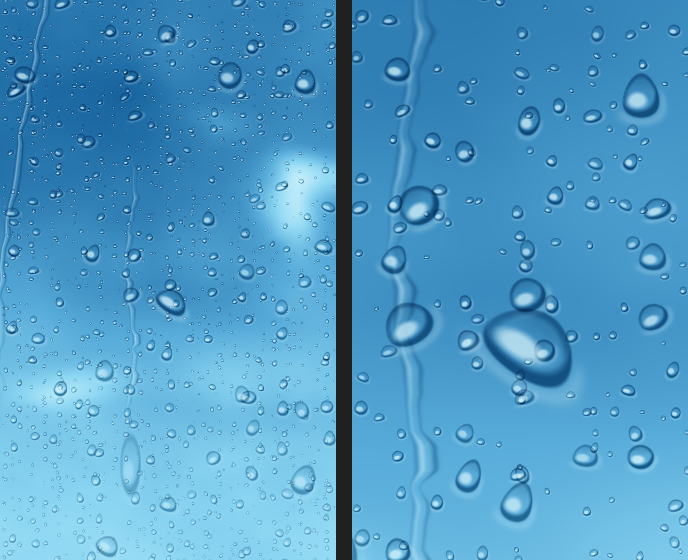
Left: the whole. Right: its middle third, enlarged.
This texture is drawn by a Shadertoy shader. Its source:

```glsl
// Rain drops on a window pane before a soft blue, cloudy sky.
// The sky is a vertical tone ramp with glows and noise; jittered grids of five
// sizes scatter the lens-shaded drops, and two wavy trails run down the glass.

const vec3 DEEP_BLUE = vec3(0.09, 0.39, 0.62);
const vec3 MID_BLUE = vec3(0.34, 0.67, 0.85);
const vec3 PALE_BLUE = vec3(0.55, 0.84, 0.95);
const vec3 CLOUD_WHITE = vec3(0.88, 0.98, 1.0);
const vec3 SHADE_TINT = vec3(0.15, 0.45, 0.58);

float hash(vec2 p) {
    return fract(sin(dot(p, vec2(127.1, 311.7))) * 43758.5453);
}

float noise(vec2 p) {
    vec2 i = floor(p), f = fract(p);
    f = f * f * (3.0 - 2.0 * f);
    return mix(mix(hash(i), hash(i + vec2(1, 0)), f.x),
               mix(hash(i + vec2(0, 1)), hash(i + vec2(1, 1)), f.x), f.y);
}

float fbm(vec2 p) {
    float sum = 0.0, amp = 0.5;
    for (int i = 0; i < 4; i++) {
        sum += amp * noise(p);
        p = mat2(1.6, 1.2, -1.2, 1.6) * p + 7.3;
        amp *= 0.45;
    }
    return sum;
}

float glow(vec2 p, vec2 center, vec2 size) {
    vec2 q = (p - center) / size;
    return exp(-dot(q, q));
}

// Sky colour: tone 0 is the darkest blue, 1 the palest, above 1 cloud white
vec3 toneColor(float t) {
    vec3 c = mix(DEEP_BLUE, MID_BLUE, clamp(t / 0.6, -0.1, 1.0));
    c = mix(c, PALE_BLUE, clamp((t - 0.6) / 0.4, 0.0, 1.0));
    return mix(c, CLOUD_WHITE, clamp((t - 1.0) / 0.5, 0.0, 1.0));
}

vec3 sky(vec2 p) {
    float cloud = fbm(p * vec2(4.5, 6.0) + 3.0) - 0.42;
    float tone = 1.04 - 0.94 * smoothstep(0.06, 0.88, p.y) + 0.12 * smoothstep(0.8, 1.0, p.y);
    tone += 0.35 * (p.x - 0.25) * smoothstep(0.45, 0.8, p.y) + 0.42 * cloud;
    vec2 warped = p + 0.1 * cloud;
    tone += 0.85 * glow(warped, vec2(0.53, 0.64), vec2(0.05, 0.08));
    tone += 0.60 * glow(warped, vec2(0.60, 0.70), vec2(0.11, 0.035));
    tone += 0.22 * glow(warped, vec2(0.40, 0.79), vec2(0.06, 0.03));
    tone += 0.14 * glow(warped, vec2(0.30, 0.89), vec2(0.07, 0.08));
    tone += 0.34 * glow(warped, vec2(0.12, 0.30), vec2(0.08, 0.03));
    tone -= 0.16 * glow(warped, vec2(0.38, 0.45), vec2(0.18, 0.05));
    tone -= 0.14 * glow(warped, vec2(0.42, 0.25), vec2(0.18, 0.05));
    return toneColor(tone);
}

// One drop in units of its radius: crisp dark crescent, bright refracted core
vec3 shadeDrop(vec3 col, vec2 q, float edge, float strength) {
    float d = length(q);
    float mask = (1.0 - smoothstep(1.0 - edge, 1.0 + edge, d)) * strength;
    float lower = smoothstep(-0.1, 0.8, dot(q, vec2(0.4, -0.92)));
    float crescent = smoothstep(0.82, 1.08, length(q + vec2(0.12, -0.25)));
    float outline = smoothstep(0.68, 0.92, d);
    float upper = smoothstep(0.1, 0.7, q.y);
    float dark = max(0.9 * crescent, 0.5 * outline) + 0.2 * upper + 0.06;
    float core = 1.0 - smoothstep(0.25, 0.6, length((q - vec2(-0.2, -0.22)) * vec2(0.85, 1.25)));
    vec3 body = mix(col, col * SHADE_TINT, min(dark, 1.0));
    body = mix(body, CLOUD_WHITE, 0.75 * core);
    float fringe = exp(-30.0 * (d - 1.2) * (d - 1.2)) * lower;
    col = mix(col, CLOUD_WHITE, 0.22 * fringe * strength);
    return mix(col, body, mask);
}

// Scattered drops, at most one per cell, lined up loosely in columns
vec3 dropLayer(vec3 col, vec2 p, float size, float chance, float seed, float pixel) {
    vec2 g = p / size;
    float column = floor(g.x);
    g.y += 9.0 * hash(vec2(column, seed));
    vec2 id = vec2(column, floor(g.y)) + seed * 17.0;
    float density = 0.35 + 1.3 * noise(id * size * 9.0);
    if (hash(id) > chance * density) return col;
    float radius = mix(0.09, 0.21, pow(hash(id + 3.1), 1.3));
    vec2 jitter = vec2(mix(hash(vec2(column, seed + 5.0)), hash(id + 5.7), 0.45), hash(id + 8.3));
    vec2 q = (fract(g) - 0.5 - (jitter - 0.5) * (1.0 - 2.9 * radius)) / radius;
    float tilt = 1.2 * (hash(id + 11.9) - 0.5);
    q = mat2(cos(tilt), sin(tilt), -sin(tilt), cos(tilt)) * q;
    float stretch = mix(1.28, 0.76, hash(id + 14.2) * 0.7 + 0.3 * p.y);
    q *= vec2(stretch, 1.0 / stretch);
    q.x *= 1.0 + 0.3 * q.y * hash(id + 2.4);
    float strength = mix(0.65, 1.0, smoothstep(0.05, 0.45, p.y)) * mix(0.7, 1.0, hash(id + 6.6));
    return shadeDrop(col, q, 0.6 * pixel / (radius * size) + 0.04, strength);
}

// Wet trail: thin light left edge and dark right edge
vec3 trail(vec3 col, float offset, float width, float strength) {
    float u = offset / width;
    float light = exp(-9.0 * (u + 0.6) * (u + 0.6)) + 0.2 * exp(-u * u * 4.0);
    float dark = exp(-9.0 * (u - 0.7) * (u - 0.7)) + 0.6 * exp(-16.0 * (u + 1.2) * (u + 1.2));
    col = mix(col, CLOUD_WHITE, 0.42 * strength * light);
    return mix(col, col * SHADE_TINT, 0.45 * strength * dark);
}

void mainImage(out vec4 fragColor, in vec2 fragCoord) {
    vec2 p = fragCoord / iResolution.y;
    float pixel = 1.0 / iResolution.y;
    vec3 col = sky(p);

    // Long trail down the left side
    float wave = noise(vec2(p.y * 38.0, 2.0)) - 0.5;
    float leftPath = 0.083 * pow(max(p.y - 0.45, 0.0) / 0.55, 1.3) + 0.009 * wave;
    col = trail(col, p.x - leftPath, 0.005 + 0.003 * wave, 0.85 * smoothstep(0.2, 0.6, p.y));

    // Broken, rippled trail ending in a long bead
    float ripple = noise(vec2(p.y * 85.0, 9.0));
    float midPath = 0.235 + 0.007 * sin(p.y * 21.0) + 0.008 * (ripple - 0.5);
    float span = smoothstep(0.2, 0.27, p.y) * (1.0 - smoothstep(0.62, 0.76, p.y));
    col = trail(col, p.x - midPath, 0.003 + 0.003 * ripple, span * (0.15 + 0.8 * ripple));
    vec2 bead = (p - vec2(0.233, 0.17)) / vec2(0.018, 0.054);
    col = shadeDrop(col, bead, 0.12, 0.4);

    // Drops from fine specks to large beads, the middle sizes most often
    float size = 0.014;
    for (int i = 0; i < 5; i++) {
        float k = float(i);
        float chance = 0.6 - 0.1 * (k - 1.9) * (k - 1.9);
        col = dropLayer(col, p, size, chance, k + 1.0, pixel);
        size *= 1.7;
    }
    fragColor = vec4(col, 1.0);
}
```
